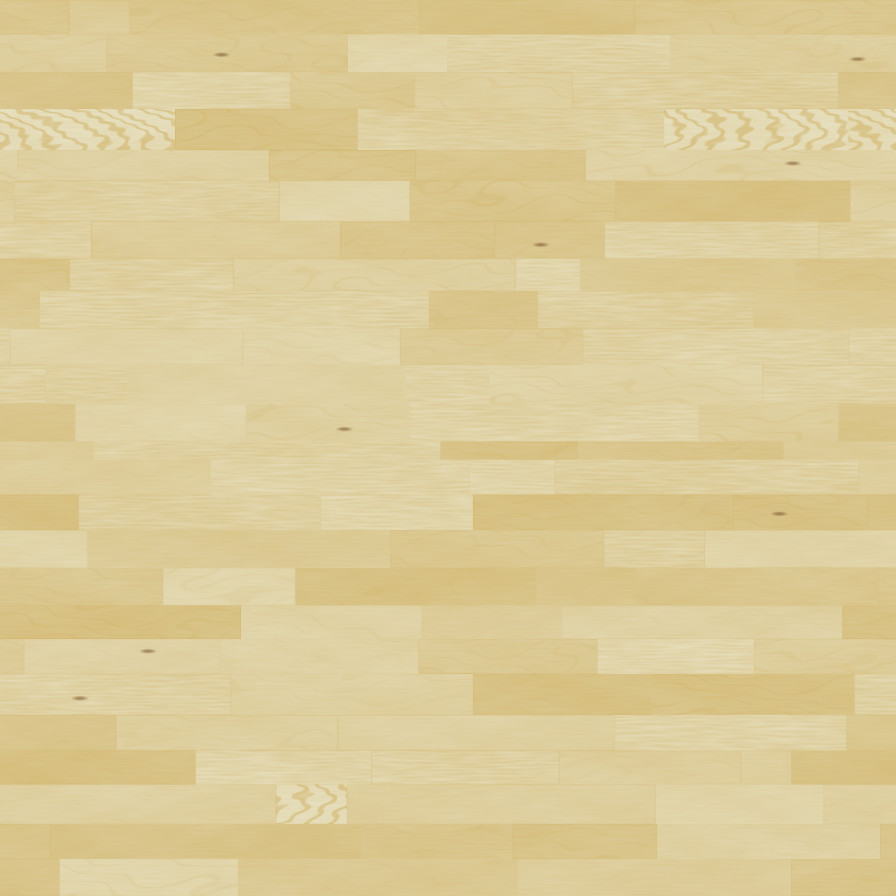
Give the GLSL for this texture, as a WebGL 1 fragment shader.

```glsl
precision highp float;
uniform vec2 u_resolution;

const float ROWS = 25.0;
const float PITCHES = 24.5;       // canvas height in full rows, one row is half height
const float SLIM_ROW = 12.0;
const float ROW_JITTER = 0.22;
const float MIN_PLANKS = 4.0;
const float PLANK_JITTER = 0.8;
const float SEAM_WIDTH = 0.035;   // in row heights
const float FIGURED_SHARE = 0.05;
const float ASH_SHARE = 0.24;
const float KNOT_SHARE = 0.05;
const vec3 HONEY = vec3(0.84, 0.75, 0.50);
const vec3 CREAM = vec3(0.89, 0.85, 0.70);
const vec3 KNOT = vec3(0.50, 0.36, 0.20);
const float TAU = 6.2832;

float hash(vec2 p) {
  return fract(sin(dot(p, vec2(127.1, 311.7))) * 43758.5453);
}

// Row boundaries, counted from the top
float rowEdge(float k) {
  float inner = step(0.5, k) * step(k, ROWS - 0.5);
  return k - 0.5 * step(SLIM_ROW + 0.5, k)
    + inner * ROW_JITTER * (hash(vec2(k, 3.7)) - 0.5);
}

// Plank boundaries, periodic along the row
float plankEdge(float i, float count, float row) {
  return i + PLANK_JITTER * (hash(vec2(mod(i, count), row + 41.0)) - 0.5);
}

// Cellular noise: distance to the nearest feature point
float cellular(vec2 p) {
  vec2 cell = floor(p);
  float nearest = 2.0;
  for (int j = -1; j <= 1; j++) {
    for (int i = -1; i <= 1; i++) {
      vec2 c = cell + vec2(float(i), float(j));
      vec2 point = c + vec2(hash(c), hash(c + 17.3));
      nearest = min(nearest, distance(p, point));
    }
  }
  return nearest;
}

// Layered sines, roughly -1 to 1
float waves(vec2 p) {
  return 0.5 * sin(p.x + 1.3 * sin(p.y * 1.7))
    + 0.3 * sin(p.x * 2.3 - p.y * 2.9 + 1.1)
    + 0.2 * sin(p.x * 4.7 + p.y * 5.3 + 2.4);
}

vec3 woodFloor(vec2 uv) {
  // Row
  float y = (1.0 - uv.y) * PITCHES;
  float row = 0.0;
  for (int k = 1; k < 25; k++) row += step(rowEdge(float(k)), y);
  float top = rowEdge(row);
  float bottom = rowEdge(row + 1.0);

  // Plank within the row
  float count = MIN_PLANKS + floor(2.0 * hash(vec2(row, 9.2)));
  float x = fract(uv.x + hash(vec2(row, 5.1))) * count;
  float plank = -1.0;
  for (int i = 0; i < 7; i++) {
    if (float(i) > count) break;
    plank += step(plankEdge(float(i), count, row), x);
  }
  float rowsPerCell = PITCHES / count;
  float left = plankEdge(plank, count, row);
  float right = plankEdge(plank + 1.0, count, row);
  float size = (right - left) * rowsPerCell;
  vec2 p = vec2((x - left) * rowsPerCell, y - top);

  // Random traits of this plank
  vec2 id = vec2(mod(plank, count), row);
  float kind = hash(id + 11.0);
  float shade = hash(id + 23.0);
  float lean = hash(id + 37.0) - 0.5;
  vec2 q = p + 40.0 * vec2(shade, lean);

  // Pores and soft mottling shared by all kinds
  float pores = cellular(q * vec2(1.1, 13.0)) - 0.45;
  float fibre = waves(q * vec2(0.9, 31.0));
  float tone = 0.10 * waves(q * vec2(0.8, 1.6)) + 0.24 * lean * (p.y - 0.5);

  if (kind < FIGURED_SHARE) {
    // Bold arched growth rings
    float rings = 1.5 * p.x + 5.0 * lean * p.y
      + 2.2 * (p.y - 0.5) * (p.y - 0.5) + 0.45 * waves(q * vec2(1.9, 4.0));
    float line = smoothstep(0.1, 0.95, sin(TAU * rings));
    tone += mix(1.1, 0.25, line) + 0.25 * pores;
  } else if (kind < ASH_SHARE) {
    // Pale ash with fine straight streaks
    float streak = sin(TAU * (9.0 * p.y + 0.7 * waves(q * vec2(0.6, 1.5))));
    tone += 0.60 + 0.25 * shade + 0.45 * pores + 0.07 * streak + 0.06 * fibre;
  } else {
    // Maple with faint thin contours
    float contour = 2.5 * p.y + 1.3 * waves(q * vec2(0.55, 1.2));
    float line = smoothstep(0.86, 1.0, sin(TAU * contour));
    tone += 0.06 + 0.80 * shade + 0.16 * pores + 0.04 * fibre
      - line * 0.22 * hash(id + 53.0);
  }

  // Fine seams of varying strength
  float gap = min(min(p.x, size - p.x), min(p.y, bottom - y));
  float seam = 1.0 - smoothstep(0.0, SEAM_WIDTH, gap);
  tone -= seam * mix(-0.08, 0.38, hash(id + 67.0));
  vec3 wood = mix(HONEY, CREAM, clamp(tone, -0.3, 1.25));

  // Occasional small knot
  vec2 centre = vec2(size, bottom - top) * (0.3 + 0.4 * vec2(shade, hash(id + 71.0)));
  float spot = length((p - centre) * vec2(1.0, 3.5));
  float knot = step(1.0 - KNOT_SHARE, hash(id + 83.0)) * (1.0 - smoothstep(0.05, 0.28, spot));
  return mix(wood, KNOT, 0.6 * knot);
}

void main() {
  // Four samples per pixel smooth the joints and grain
  vec3 colour = vec3(0.0);
  for (int j = 0; j < 2; j++) {
    for (int i = 0; i < 2; i++) {
      vec2 offset = vec2(float(i), float(j)) * 0.5 - 0.25;
      colour += woodFloor((gl_FragCoord.xy + offset) / u_resolution);
    }
  }
  gl_FragColor = vec4(colour * 0.25, 1.0);
}
```
